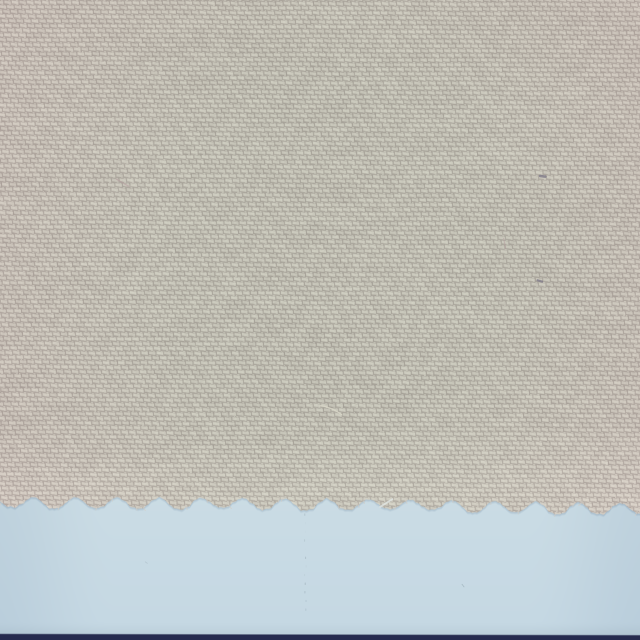
Reproduce this texture procedurally as a WebGL 1 fragment shader.

```glsl
precision highp float;
// Beige woven cloth with a pinked lower edge, lying on a pale blue board
// above a navy strip. The weave is a staggered lattice of short tilted
// threads; gradient noise varies the yarn, the lighting and the frayed rim.

uniform vec2 u_resolution;

const float ROW_HEIGHT = 0.0073;
const float DASH_LENGTH = 0.0118;
const float TOOTH_WIDTH = 0.0655;

float hash1(vec2 p) {
  return fract(sin(dot(p, vec2(127.1, 311.7))) * 43758.5);
}

vec2 gradientAt(vec2 cell) {
  float angle = 6.2832 * hash1(cell);
  return vec2(cos(angle), sin(angle));
}

// Gradient noise, roughly -0.7 to 0.7
float gradientNoise(vec2 p) {
  vec2 i = floor(p), f = fract(p);
  vec2 w = f * f * f * (f * (f * 6.0 - 15.0) + 10.0);
  vec2 e = vec2(1.0, 0.0);
  float a = dot(gradientAt(i), f);
  float b = dot(gradientAt(i + e.xy), f - e.xy);
  float c = dot(gradientAt(i + e.yx), f - e.yx);
  float d = dot(gradientAt(i + e.xx), f - e.xx);
  return mix(mix(a, b, w.x), mix(c, d, w.x), w.y);
}

float segmentDistance(vec2 p, vec2 a, vec2 b) {
  vec2 pa = p - a, ba = b - a;
  return length(pa - ba * clamp(dot(pa, ba) / dot(ba, ba), 0.0, 1.0));
}

// Soft stroke coverage, never thinner than about a pixel
float stroke(vec2 p, vec2 a, vec2 b, float width, float px) {
  float d = segmentDistance(p, a, b);
  return 1.0 - smoothstep(width - 0.5 * px, width + 0.8 * px, d);
}

// Brightness of the weave: long weft floats joined by short warp bars
float weaveTone(vec2 p) {
  p.y += 0.0012 * gradientNoise(p * vec2(9.0, 14.0)) + 0.004 * p.x;
  float row = floor(p.y / ROW_HEIGHT);
  float y = fract(p.y / ROW_HEIGHT) - 0.5;
  float u = p.x / DASH_LENGTH + row * 0.43 + 0.12 * hash1(vec2(row, 3.0));
  float x = fract(u) - 0.5;
  float yarn = hash1(vec2(floor(u), row));
  float weft = 1.0 - smoothstep(0.12, 0.46, abs(y + 0.24 * x));
  weft *= 1.0 - smoothstep(0.34, 0.5, abs(x));
  float warp = 1.0 - smoothstep(0.06, 0.2, abs(x - 0.26 + 0.1 * y));
  float tone = 0.23 + 0.62 * max(weft, 0.65 * warp);
  return tone + 0.2 * (yarn - 0.5) + 0.14 * gradientNoise(p * 260.0);
}

// Height of the zigzag rim, sagging a little to the right
float rimHeight(float x) {
  float phase = (x - 0.052) / TOOTH_WIDTH;
  float tooth = 1.0 - abs(2.0 * fract(phase) - 1.0);
  float depth = 0.014 + 0.005 * hash1(vec2(floor(phase), 8.0));
  float fray = 0.003 * gradientNoise(vec2(x * 150.0, 2.0));
  return 0.223 - 0.010 * x * x - depth * smoothstep(0.0, 0.9, tooth) + fray;
}

vec3 boardColor(vec2 p, float px) {
  vec3 color = mix(vec3(0.77, 0.845, 0.89), vec3(0.79, 0.86, 0.895), p.y / 0.2);
  float sides = smoothstep(0.32, 0.52, abs(p.x - 0.5));
  color -= vec3(0.045, 0.04, 0.03) * sides;
  color -= 0.035 * (1.0 - smoothstep(0.005, 0.03, p.y));
  // Faint dotted crease and two stray specks
  for (int i = 0; i < 12; i++) {
    float k = float(i);
    vec2 dot0 = vec2(0.477 + 0.003 * (hash1(vec2(k, 1.0)) - 0.5), 0.195 - 0.0135 * k);
    float mark = stroke(p, dot0, dot0 + vec2(0.0, 0.002), 0.0004, px);
    color -= 0.13 * mark * hash1(vec2(k, 5.0));
  }
  color -= 0.12 * stroke(p, vec2(0.722, 0.087), vec2(0.725, 0.083), 0.0004, px);
  color -= 0.07 * stroke(p, vec2(0.227, 0.122), vec2(0.230, 0.120), 0.0004, px);
  return color;
}

vec3 clothColor(vec2 p, float px) {
  vec3 color = mix(vec3(0.645, 0.615, 0.585), vec3(0.825, 0.81, 0.765), weaveTone(p));
  // Cool centre, rosy borders and broad uneven light
  float border = smoothstep(0.2, 0.72, length((p - vec2(0.52, 0.58)) * vec2(1.0, 0.8)));
  color += mix(vec3(-0.008, 0.004, -0.002), vec3(0.018, -0.004, 0.006), border);
  color += 0.012 * gradientNoise(p * vec2(3.0, 5.0) + 4.0);
  color += 0.025 * (1.0 - smoothstep(0.21, 0.34, p.y));
  // Small slubs and loose fibres
  float slubs = stroke(p, vec2(0.844, 0.725), vec2(0.852, 0.724), 0.0018, px);
  slubs = max(slubs, stroke(p, vec2(0.840, 0.562), vec2(0.847, 0.560), 0.0014, px));
  color = mix(color, vec3(0.48, 0.46, 0.52), 0.75 * slubs);
  float rosy = stroke(p, vec2(0.182, 0.720), vec2(0.201, 0.709), 0.0008, px);
  rosy = max(rosy, stroke(p, vec2(0.787, 0.627), vec2(0.790, 0.612), 0.0006, px));
  color = mix(color, vec3(0.70, 0.60, 0.61), 0.5 * rosy);
  vec2 bend = vec2(p.x, p.y - 9.0 * (p.x - 0.501) * (0.534 - p.x));
  float fibre = stroke(bend, vec2(0.501, 0.366), vec2(0.534, 0.352), 0.0007, px);
  return mix(color, vec3(0.86, 0.85, 0.79), 0.8 * fibre);
}

void main() {
  vec2 p = gl_FragCoord.xy / u_resolution;
  float px = 1.0 / min(u_resolution.x, u_resolution.y);
  float rim = p.y - rimHeight(p.x);
  vec3 color = boardColor(p, px);
  color -= vec3(0.10, 0.09, 0.07) * (1.0 - smoothstep(0.0, 0.005, -rim));
  color = mix(color, clothColor(p, px), smoothstep(-px, px, rim));
  // Frayed ends hanging along the rim
  for (int i = 0; i < 32; i++) {
    float k = float(i);
    float x = (k + hash1(vec2(k, 2.0))) / 32.0;
    vec2 root = vec2(x, rimHeight(x) + 0.004);
    vec2 tip = root + vec2(0.012 * (hash1(vec2(k, 7.0)) - 0.5), -0.007);
    color = mix(color, vec3(0.82, 0.80, 0.77), 0.6 * stroke(p, root, tip, 0.0006, px));
  }
  float strand = stroke(p, vec2(0.594, 0.208), vec2(0.613, 0.220), 0.0012, px);
  color = mix(color, vec3(0.88, 0.90, 0.89), 0.8 * strand);
  float strip = 0.0095 - 0.002 * p.x;
  color = mix(vec3(0.15, 0.17, 0.31), color, smoothstep(strip - px, strip + px, p.y));
  gl_FragColor = vec4(color, 1.0);
}
```
